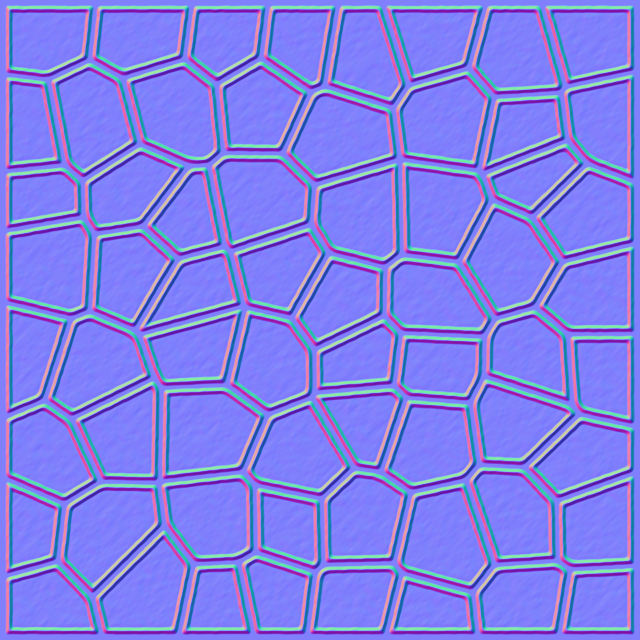
Give the GLSL for this texture map, as a WebGL 2 fragment shader.

```glsl
#version 300 es
precision highp float;
// Normal map of irregular paving cells, each framed by a thin raised lip.

uniform vec2 u_resolution;
out vec4 fragColor;

const float PI = 3.14159265;
const float CELLS = 8.0;

// Integer hash giving two values in 0..1
vec2 hash2(vec2 cell) {
    uvec2 v = uvec2(ivec2(cell) + 4096);
    v = v * 1664525u + 1013904223u;
    v.x += v.y * 1664525u;
    v.y += v.x * 1664525u;
    v ^= v >> 16u;
    v.x += v.y * 1664525u;
    v.y += v.x * 1664525u;
    v ^= v >> 16u;
    return vec2(v >> 8u) / 16777216.0;
}

float valueNoise(vec2 p) {
    vec2 cell = floor(p);
    vec2 f = fract(p);
    f = f * f * (3.0 - 2.0 * f);
    float low = mix(hash2(cell).x, hash2(cell + vec2(1, 0)).x, f.x);
    float high = mix(hash2(cell + vec2(0, 1)).x, hash2(cell + vec2(1, 1)).x, f.x);
    return mix(low, high, f.y);
}

float smoothMin(float a, float b, float k) {
    float h = max(k - abs(a - b), 0.0) / k;
    return min(a, b) - 0.25 * h * h * k;
}

vec2 seedPoint(vec2 cell) {
    return (cell + 0.5 + 0.72 * (hash2(cell + 37.0) - 0.5)) / CELLS;
}

bool insideGrid(vec2 cell) {
    return all(greaterThanEqual(cell, vec2(0))) && all(lessThan(cell, vec2(CELLS)));
}

// Distance to the nearest cell wall, counting the outer frame as a wall
float wallDistance(vec2 p) {
    vec2 home = floor(p * CELLS);
    vec2 nearestCell = home;
    vec2 nearest = vec2(9.0);
    for (int y = -2; y <= 2; y++) {
        for (int x = -2; x <= 2; x++) {
            vec2 cell = home + vec2(x, y);
            if (!insideGrid(cell)) continue;
            vec2 seed = seedPoint(cell);
            if (distance(p, seed) < distance(p, nearest)) {
                nearest = seed;
                nearestCell = cell;
            }
        }
    }

    vec2 margin = min(p, 1.0 - p) - 0.006;
    float wall = smoothMin(margin.x, margin.y, 0.004);
    for (int y = -2; y <= 2; y++) {
        for (int x = -2; x <= 2; x++) {
            vec2 cell = nearestCell + vec2(x, y);
            if ((x == 0 && y == 0) || !insideGrid(cell)) continue;
            vec2 seed = seedPoint(cell);
            float d = dot(0.5 * (seed + nearest) - p, normalize(seed - nearest));
            wall = smoothMin(wall, d, 0.005);
        }
    }
    return wall;
}

// Lip profile plus a faint grain on the cell faces
float surfaceHeight(vec2 p) {
    float wall = wallDistance(p);
    wall += 0.0008 * (valueNoise(p * 110.0) - 0.5);
    float across = clamp((wall - 0.0085) / 0.0056, -1.0, 1.0);
    float lip = 0.0072 * (0.5 + 0.5 * cos(PI * across));

    vec2 slanted = vec2(p.x + p.y, 1.6 * (p.y - p.x));
    float grain = valueNoise(slanted * 45.0) + 0.5 * valueNoise(slanted * 90.0 + 17.0);
    return lip + 0.0006 * grain * smoothstep(0.008, 0.02, wall);
}

void main() {
    vec2 p = gl_FragCoord.xy / u_resolution;

    // Central differences, wide enough to soften the slopes
    vec2 e = vec2(0.0013, 0.0);
    vec2 slope = vec2(surfaceHeight(p + e.xy) - surfaceHeight(p - e.xy),
                      surfaceHeight(p - e.yx) - surfaceHeight(p + e.yx)) / (2.0 * e.x);

    // Encode the tilt in red and green, with blue fading on steep sides
    vec2 tilt = slope / sqrt(1.0 + dot(slope, slope));
    float blue = 0.99 - 0.48 * dot(tilt, tilt);
    fragColor = vec4(0.5 + 0.5 * tilt, blue, 1.0);
}
```
